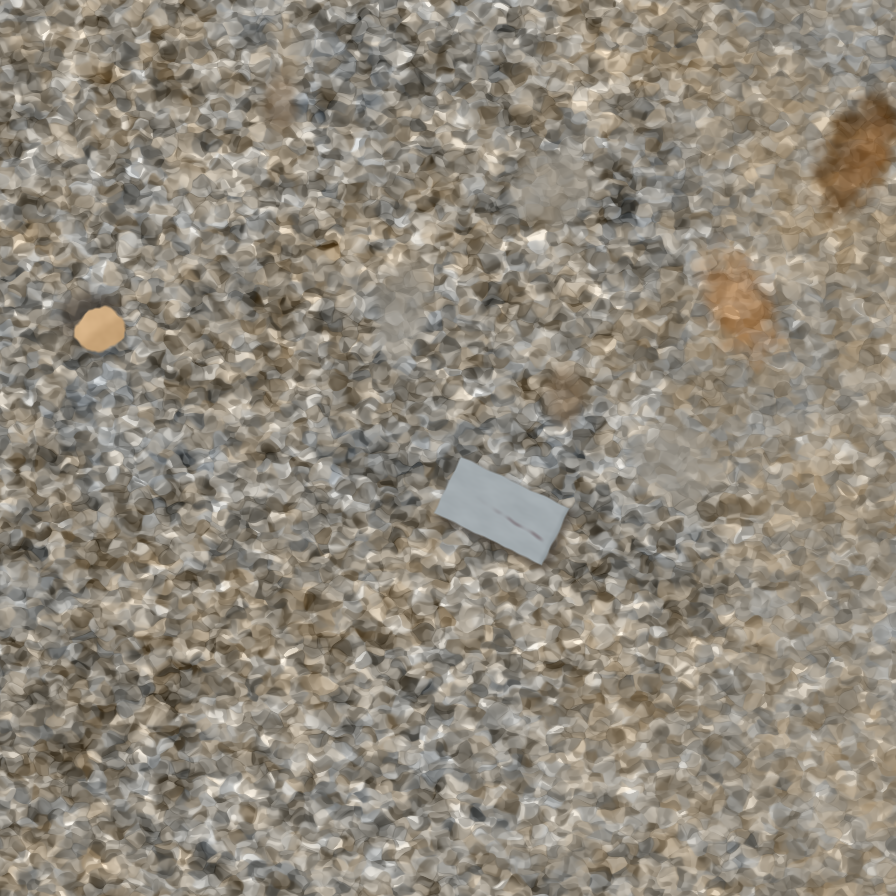
This texture is drawn by a Shadertoy shader. Its source:

```glsl
// Weathered grey concrete: layered soft Voronoi grains, warped and tinted by
// gradient noise, with pale worn stones, rust stains, a tan pebble and a
// small blue-grey chip lying on the surface.

const vec3 STONE_GREY = vec3(0.56, 0.537, 0.495);
const vec3 PALE_STONE = vec3(0.61, 0.585, 0.54);
const vec3 RUST       = vec3(0.64, 0.46, 0.29);
const vec3 DARK_RUST  = vec3(0.36, 0.26, 0.15);
const vec3 TAN        = vec3(0.80, 0.66, 0.49);
const vec3 CHIP_BLUE  = vec3(0.64, 0.67, 0.685);
const vec3 CHIP_STREAK = vec3(0.47, 0.42, 0.44);
const vec3 SHADOW     = vec3(0.27, 0.24, 0.21);
const vec3 WARM_SHIFT = vec3(0.035, 0.0, -0.045);

vec2 hash2(vec2 p) {
    vec3 h = fract(p.xyx * vec3(0.1031, 0.1030, 0.0973));
    h += dot(h, h.yzx + 33.33);
    return fract((h.xx + h.yz) * h.zy);
}

float gradientCorner(vec2 cell, vec2 offset) {
    float angle = 6.28318 * hash2(cell + 71.0).x;
    return dot(vec2(cos(angle), sin(angle)), offset);
}

float gradientNoise(vec2 p) {
    vec2 i = floor(p), f = fract(p), e = vec2(1.0, 0.0);
    vec2 u = f * f * f * (f * (f * 6.0 - 15.0) + 10.0);
    float low  = mix(gradientCorner(i, f), gradientCorner(i + e, f - e), u.x);
    float high = mix(gradientCorner(i + e.yx, f - e.yx),
                     gradientCorner(i + 1.0, f - 1.0), u.x);
    return mix(low, high, u.y);
}

float fractalNoise(vec2 p) {
    float sum = 0.0, gain = 0.6;
    for (int i = 0; i < 3; i++) {
        sum += gain * gradientNoise(p);
        p = p * 2.1 + 17.3;
        gain *= 0.5;
    }
    return sum;
}

// Soft Voronoi grains: x = tone, y = tint (both -1..1), z = gap darkness.
vec3 grains(vec2 p, float density, float seed, float sharpness) {
    vec2 q = p * density * vec2(0.86, 1.14) + seed;
    vec2 cell = floor(q), sum = vec2(0.0);
    float total = 0.0, nearest = 9.0, second = 9.0;
    for (int y = -1; y <= 1; y++)
    for (int x = -1; x <= 1; x++) {
        vec2 id = cell + vec2(x, y);
        vec2 toSite = id + hash2(id) - q;
        float d = dot(toSite, toSite);
        float weight = exp(-sharpness * d);
        sum += weight * (2.0 * hash2(id + 137.0) - 1.0);
        total += weight;
        second = min(second, max(nearest, d));
        nearest = min(nearest, d);
    }
    float gap = 1.0 - smoothstep(0.0, 0.22, sqrt(second) - sqrt(nearest));
    return vec3(sum / max(total, 1e-6), gap);
}

vec2 rotate(vec2 p, float angle) {
    float c = cos(angle), s = sin(angle);
    return vec2(c * p.x + s * p.y, c * p.y - s * p.x);
}

// Coverage of a ragged ellipse; softness is relative to its radius.
float patchMask(vec2 p, vec2 center, vec2 radii, float angle, float softness, float ragged) {
    float d = length(rotate(p - center, angle) / radii) - 1.0 + ragged;
    return 1.0 - smoothstep(-softness, softness, d);
}

float boxDistance(vec2 p, vec2 halfSize) {
    vec2 d = abs(p) - halfSize;
    return length(max(d, 0.0)) + min(max(d.x, d.y), 0.0);
}

vec3 concrete(vec2 p) {
    vec2 warp = vec2(gradientNoise(p * 55.0), gradientNoise(p * 55.0 + 19.0));
    vec2 q = p + 0.008 * warp;
    vec3 coarse = grains(q, 46.0, 3.0, 14.0);
    vec3 medium = grains(q, 82.0, 41.0, 13.0);
    vec3 fine   = grains(q, 145.0, 87.0, 9.0);

    // The right side is worn smoother, warmer and slightly paler.
    float worn = smoothstep(0.55, 1.0, p.x + 0.25 * gradientNoise(p * 4.0));
    float tone = 0.085 * coarse.x + 0.14 * medium.x + 0.105 * fine.x;
    tone -= 0.07 * medium.z * smoothstep(-0.2, 0.4, gradientNoise(p * 24.0 + 5.0));
    tone += 0.16 * fractalNoise(p * 28.0 + 9.0);
    tone *= mix(1.08, 0.62, worn);
    tone += 0.10 * smoothstep(0.65, 0.95, medium.x) * smoothstep(0.0, 0.7, fine.x);
    tone += 0.09 * fractalNoise(p * 6.0 + 31.0) + 0.03 * worn;
    tone -= 0.07 * patchMask(p, vec2(0.02, 0.33), vec2(0.2, 0.17), 0.3, 0.9, 0.0);

    float tint = 0.55 * medium.y + 0.4 * coarse.y + 1.6 * fractalNoise(p * 5.0 + 3.0);
    tint += 0.35 * worn + 1.2 * max(gradientNoise(p * 17.0 + 8.0) - 0.2, 0.0);
    return STONE_GREY + tone + WARM_SHIFT * tint;
}

vec3 addStains(vec3 color, vec2 p, float ragged) {
    float stones = patchMask(p, vec2(0.618, 0.79), vec2(0.048, 0.042), 0.2, 0.25, ragged);
    stones = max(stones, patchMask(p, vec2(0.45, 0.655), vec2(0.028, 0.055), -0.2, 0.3, ragged));
    stones = max(stones, patchMask(p, vec2(0.755, 0.486), vec2(0.052, 0.042), -0.4, 0.25, ragged));
    float rim = patchMask(p, vec2(0.618, 0.795), vec2(0.065, 0.06), 0.2, 0.3, ragged);
    color -= 0.08 * rim * (1.0 - stones);
    color = mix(color, PALE_STONE, 0.6 * stones);

    float rust = patchMask(p, vec2(0.825, 0.66), vec2(0.033, 0.056), 0.45, 0.55, 1.5 * ragged);
    float pit = patchMask(p, vec2(0.957, 0.83), vec2(0.036, 0.072), -0.45, 0.35, ragged);
    float core = patchMask(p, vec2(0.968, 0.825), vec2(0.022, 0.045), -0.45, 0.6, ragged);
    color = mix(color, RUST + 0.6 * (color - STONE_GREY), 0.65 * rust);
    vec3 pitColor = mix(DARK_RUST, RUST - 0.06, 0.6 * core);
    color = mix(color, pitColor + 0.5 * (color - STONE_GREY), 0.85 * pit);
    float knots = patchMask(p, vec2(0.63, 0.557), vec2(0.02, 0.032), 0.0, 0.5, ragged);
    knots = max(knots, patchMask(p, vec2(0.313, 0.885), vec2(0.018, 0.033), 0.0, 0.5, ragged));
    return mix(color, DARK_RUST + 0.08, 0.5 * knots);
}

vec3 addPebble(vec3 color, vec2 p, float ragged) {
    float shade = patchMask(p, vec2(0.101, 0.645), vec2(0.034, 0.03), 0.2, 0.4, ragged);
    float body = patchMask(p, vec2(0.111, 0.632), vec2(0.029, 0.024), 0.3, 0.07, 0.6 * ragged);
    float facet = smoothstep(-0.006, 0.006, rotate(p - vec2(0.111, 0.632), 0.6).y);
    color = mix(color, SHADOW, 0.65 * shade);
    return mix(color, TAN + 0.06 * (facet - 0.5) + 0.12 * ragged, body);
}

vec3 addChip(vec3 color, vec2 p) {
    vec2 q = rotate(p - vec2(0.56, 0.43), -0.45);
    q += 0.0018 * vec2(gradientNoise(p * 60.0), gradientNoise(p * 60.0 + 7.0));
    vec2 halfSize = vec2(0.067, 0.035);
    float shade = 1.0 - smoothstep(-0.004, 0.009, boxDistance(q - vec2(0.005, -0.003), halfSize));
    float body = 1.0 - smoothstep(-0.0015, 0.0015, boxDistance(q, halfSize));
    float streak = 1.0 - smoothstep(0.0, 0.0035, abs(q.y + 0.003 + 0.12 * q.x));
    streak *= smoothstep(-0.035, 0.03, q.x) * smoothstep(-0.3, 0.3, gradientNoise(q * 55.0));
    vec3 face = CHIP_BLUE + 0.05 * fractalNoise(q * vec2(25.0, 55.0));
    face = mix(face, CHIP_STREAK, 0.7 * streak);
    face -= 0.06 * smoothstep(0.060, 0.067, q.x);
    return mix(mix(color, SHADOW, 0.6 * shade), face, body);
}

void mainImage(out vec4 fragColor, in vec2 fragCoord) {
    vec2 p = fragCoord / iResolution.y;
    float ragged = 0.5 * fractalNoise(p * 38.0 + 13.0);
    vec3 color = addStains(concrete(p), p, ragged);
    color = addPebble(color, p, ragged);
    color = addChip(color, p);
    fragColor = vec4(clamp(color, 0.0, 1.0), 1.0);
}
```
